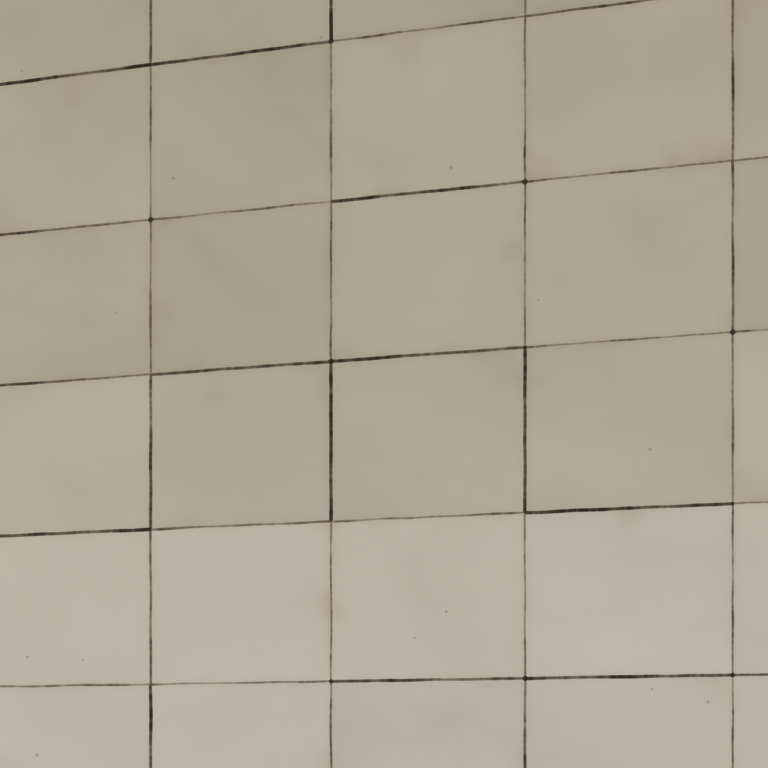
This texture is drawn by a Shadertoy shader. Its source:

```glsl
// Worn square ceramic tiles on a wall seen at a slight angle: warm grey glaze,
// thin dark joints of uneven strength. A curved column map and converging row
// lines give tile coordinates; hashes and gradient noise vary tiles and joints.

float hash(vec2 p) {
    vec3 q = fract(vec3(p.xyx) * 0.1031);
    q += dot(q, q.yzx + 33.33);
    return fract((q.x + q.y) * q.z);
}

// Gradient noise, roughly -0.7 to 0.7
float corner(vec2 cell, vec2 offset) {
    float a = 6.2832 * hash(cell + 71.0);
    return dot(vec2(cos(a), sin(a)), offset);
}

float noise(vec2 p) {
    vec2 i = floor(p), f = p - i;
    vec2 u = f * f * f * (f * (f * 6.0 - 15.0) + 10.0);
    vec2 e = vec2(0.0, 1.0);
    return mix(mix(corner(i, f), corner(i + e.yx, f - e.yx), u.x),
               mix(corner(i + e, f - e), corner(i + 1.0, f - 1.0), u.x), u.y);
}

float fbm(vec2 p) {
    return noise(p) + 0.5 * noise(p * 2.1 + 9.3) + 0.25 * noise(p * 4.3 + 3.7);
}

// x: joint coverage, y: darkness of the filling; each segment has its own wear
vec2 joint(float dist, float along, vec2 id, float soft) {
    float wear = hash(id * 3.7 + 20.0);
    wear *= wear * wear;
    float seed = 17.0 * hash(id + 50.0);
    float slow = noise(vec2(along * 13.0, seed));
    float fine = noise(vec2(along * 58.0, seed + 5.3)) + 0.7 * noise(vec2(along * 170.0, seed + 2.6));
    float bend = 0.0010 * noise(vec2(along * 22.0, seed + 9.4));
    float halfWidth = 0.0012 + 0.0009 * wear + 0.0005 * slow + 0.0003 * fine;
    float cover = 1.0 - smoothstep(halfWidth - soft, halfWidth + soft, abs(dist + bend));
    float dark = clamp(0.24 + 0.6 * wear + 0.65 * slow + 0.35 * fine, 0.0, 1.0);
    return vec2(cover * mix(0.6, 0.95, dark), dark);
}

void mainImage(out vec4 fragColor, in vec2 fragCoord) {
    vec2 uv = fragCoord / iResolution.xy;
    float soft = max(0.0012, 0.8 / iResolution.y);

    // Tile coordinates: columns widen and rows spread toward the right
    float col = (sqrt(0.051 + 0.0358 * (uv.x - 0.1966)) - 0.2258) / 0.0179;
    float rowHeight = 0.196 + 0.0286 * uv.x;
    vec2 tile = vec2(col, (uv.y - 0.106 - 0.0157 * uv.x) / rowHeight);
    vec2 size = vec2(0.2258 + 0.0179 * col, rowHeight);
    vec2 id = floor(tile), node = floor(tile + 0.5);
    vec2 gap = (tile - node) * size;

    // Glaze: paler below, warmer above, with a tone for each tile
    float rise = smoothstep(-0.5, 2.2, id.y + 0.35 * (tile.y - id.y));
    vec3 color = mix(vec3(0.738, 0.704, 0.658), vec3(0.674, 0.638, 0.574), rise);
    color += 0.026 * (hash(id + 12.0) - 0.5);
    color += vec3(0.004, 0.0, -0.008) * (hash(id + 31.0) - 0.4);
    color -= vec3(0.020, 0.022, 0.026) * smoothstep(0.75, 1.1, uv.y);

    // Cloudy glaze, shifted between tiles
    vec2 shift = 13.0 * vec2(hash(id + 5.0), hash(id + 8.0));
    color += 0.022 * fbm(uv * vec2(4.5, 6.0) + shift);
    color += 0.003 * noise(uv * 50.0);

    // Brown stains that gather near the tile edges
    float edge = min(abs(gap.x), abs(gap.y));
    float stain = smoothstep(0.15, 0.8, fbm(uv * 7.0 + shift.yx));
    color -= vec3(0.045, 0.055, 0.07) * stain * exp(-edge * 25.0);
    color -= vec3(0.025, 0.03, 0.038) * exp(-edge * 220.0);

    // Sparse small specks
    vec2 cell = floor(uv * 16.0);
    vec2 spot = 0.2 + 0.6 * vec2(hash(cell + 2.0), hash(cell + 6.0));
    float radius = 0.03 + 0.04 * hash(cell + 14.0);
    float speck = 1.0 - smoothstep(0.0, 1.0, length(fract(uv * 16.0) - spot) / radius);
    color = mix(color, vec3(0.45, 0.40, 0.34), 0.45 * speck * step(0.94, hash(cell + 40.0)));

    // Joints from brown to nearly black
    vec2 upright = joint(gap.x, uv.y, vec2(node.x, id.y), soft);
    vec2 level = joint(gap.y, uv.x, vec2(id.x, node.y) + 90.0, soft);
    vec3 brown = vec3(0.46, 0.40, 0.33), black = vec3(0.17, 0.14, 0.115);
    color = mix(color, mix(brown, black, upright.y), upright.x);
    color = mix(color, mix(brown, black, level.y), level.x);

    // Chipped corners at some crossings
    float chip = 0.0036 * hash(node + 63.0);
    float hole = 1.0 - smoothstep(chip - soft, chip + soft, length(gap));
    color = mix(color, black, 0.75 * hole * step(0.0018, chip));

    fragColor = vec4(color, 1.0);
}
```
